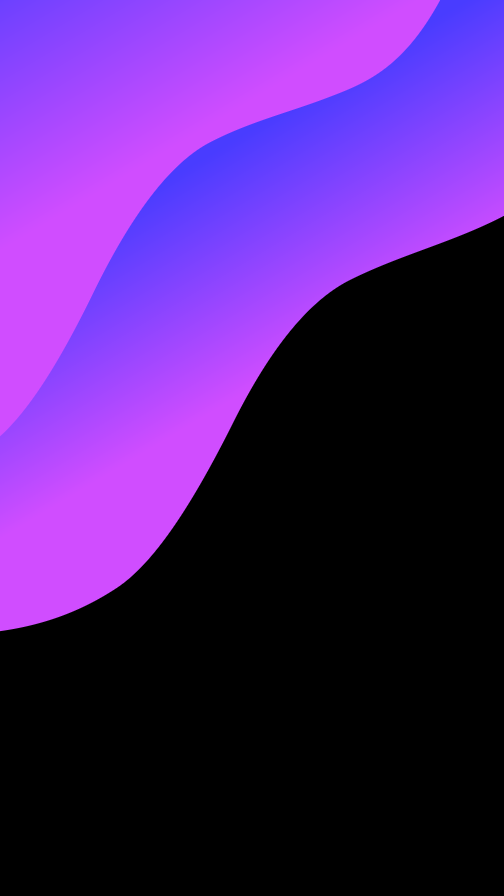
Write a WebGL 1 fragment shader that draws this background.

```glsl
precision highp float;
uniform vec2 u_resolution;

const vec2 CANVAS = vec2(4.32, 7.68);

// Cubic between two knots, each holding (x, height, slope)
float span(float x, vec3 a, vec3 b) {
  float w = b.x - a.x;
  float t = clamp((x - a.x) / w, 0.0, 1.0);
  float s = 1.0 - t;
  return s * s * ((1.0 + 2.0 * t) * a.y + t * w * a.z)
       + t * t * ((1.0 + 2.0 * s) * b.y - s * w * b.z);
}

// Smooth curve through five knots
float curve(float x, vec3 a, vec3 b, vec3 c, vec3 d, vec3 e) {
  if (x < b.x) return span(x, a, b);
  if (x < c.x) return span(x, b, c);
  if (x < d.x) return span(x, c, d);
  return span(x, d, e);
}

float upperEdge(float x) {
  return curve(x, vec3(0.0, 3.74, -0.9), vec3(0.8, 2.51, -2.05),
    vec3(1.8, 1.22, -0.52), vec3(2.8, 0.84, -0.38), vec3(4.0, -0.5, -2.6));
}

float lowerEdge(float x) {
  return curve(x, vec3(0.0, 5.41, -0.14), vec3(1.0, 5.04, -0.66),
    vec3(2.0, 3.62, -2.0), vec3(3.0, 2.4, -0.5), vec3(4.32, 1.85, -0.52));
}

// Coverage above an edge, softened along its normal
float above(float y, float edge, float nextEdge, float pixel) {
  float slope = (nextEdge - edge) / 0.01;
  float dist = (edge - y) / sqrt(1.0 + slope * slope);
  return clamp(dist / pixel + 0.5, 0.0, 1.0);
}

// Diagonal blend from blue to orchid
vec3 bandColor(float along, float start, float end) {
  vec3 blue = vec3(0.285, 0.235, 1.0);
  vec3 orchid = vec3(0.815, 0.302, 1.0);
  return mix(blue, orchid, clamp((along - start) / (end - start), 0.0, 1.0));
}

void main() {
  // Height runs downward from the top edge
  vec2 uv = gl_FragCoord.xy / u_resolution;
  vec2 p = vec2(uv.x, 1.0 - uv.y) * CANVAS;
  float pixel = CANVAS.y / u_resolution.y;
  float along = p.y + 0.6 * p.x;

  // Lower band over black, then upper band on top
  float lower = above(p.y, lowerEdge(p.x), lowerEdge(p.x + 0.01), pixel);
  float upper = above(p.y, upperEdge(p.x), upperEdge(p.x + 0.01), pixel);
  vec3 color = bandColor(along, 2.4, 4.62) * lower;
  color = mix(color, bandColor(along, -0.75, 2.15), upper);
  gl_FragColor = vec4(color, 1.0);
}
```
